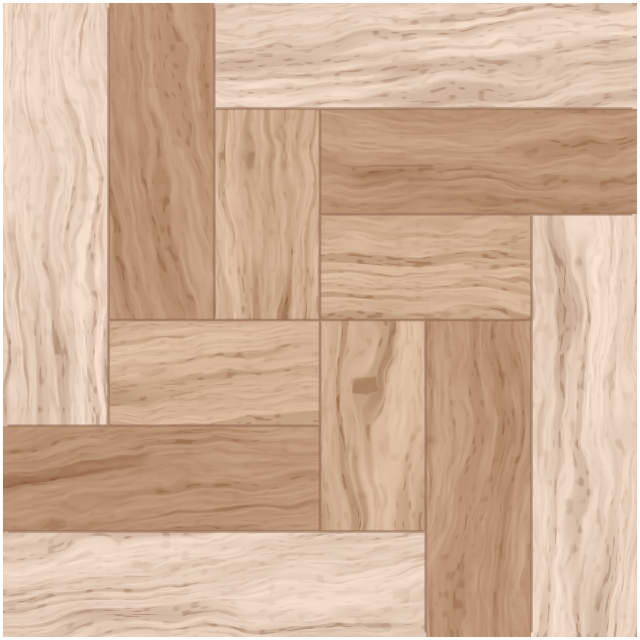
Write a Shadertoy shader that draws this texture.

```glsl
// Pinwheel parquet tile: four arms of pale, dark and mid oak planks turning about the centre.

float hash(vec2 p) {
    vec3 q = fract(p.xyx * vec3(0.1031, 0.1030, 0.0973));
    q += dot(q, q.yzx + 33.33);
    return fract((q.x + q.y) * q.z);
}

float noise(vec2 p) {
    vec2 i = floor(p), f = fract(p);
    f = f * f * (3.0 - 2.0 * f);
    return mix(mix(hash(i), hash(i + vec2(1, 0)), f.x),
               mix(hash(i + vec2(0, 1)), hash(i + vec2(1, 1)), f.x), f.y);
}

float fbm(vec2 p) {
    float sum = 0.0, amp = 0.5;
    for (int i = 0; i < 4; i++) {
        sum += amp * noise(p);
        p = p * 2.03 + 17.1;
        amp *= 0.5;
    }
    return sum;
}

// Wood tone around zero; p.x runs across the plank, p.y along it
float woodTone(vec2 p, float seed, float contrast) {
    vec2 offset = vec2(seed * 13.7, seed * 7.3) + 40.0;
    float slant = (hash(vec2(seed, 5.0)) - 0.3) * 0.16;
    float bend = fbm(p * vec2(1.3, 0.6) + offset);
    float across = p.x + slant * p.y + 0.55 * bend + 0.025 * noise(p * vec2(6.0, 5.0) + offset);

    float broad = noise(vec2(across * 3.0, p.y * 0.3) + offset) - 0.5;
    float rings = smoothstep(0.45, 0.9, noise(vec2(across * 17.0, p.y * 0.6) + offset));
    float fibres = noise(vec2(across * 38.0, p.y * 3.5) + offset) - 0.5;
    float pores = smoothstep(0.58, 0.9, noise(vec2(across * 42.0, p.y * 11.0) + offset + 9.0));
    float streaks = smoothstep(0.8, 0.97, noise(vec2(across * 11.0, p.y * 0.9) + offset + 31.0));

    float lines = 0.24 - rings * (0.6 + 0.4 * fibres) - pores * (0.25 + 0.5 * rings);
    return 0.10 * broad + 0.07 * fibres + contrast * lines - 0.09 * streaks;
}

void mainImage(out vec4 fragColor, in vec2 fragCoord) {
    // Six plank widths per side, centred, inside a thin white margin
    vec2 p = (fragCoord / iResolution.xy - 0.5) * 6.0 / 0.991;
    float pixel = 6.0 / iResolution.y;
    float rim = max(abs(p.x), abs(p.y));
    vec3 color = vec3(1.0);

    // Each quarter turn holds planks four, three and two units long
    vec2 q = p;
    for (int arm = 0; arm < 4; arm++) {
        float plank = clamp(floor(q.x) + 3.0, 0.0, 3.0);
        float low = plank < 0.5 ? -1.0 : 0.0;
        float high = plank > 1.5 ? 2.0 : 3.1;
        if (plank < 2.5 && q.y >= low && q.y < high) {
            vec3 base = plank < 0.5 ? vec3(0.885, 0.785, 0.705)
                      : plank < 1.5 ? vec3(0.730, 0.575, 0.460)
                                    : vec3(0.805, 0.670, 0.555);
            float contrast = plank < 0.5 ? 0.16 : plank < 1.5 ? 0.10 : 0.15;
            float seed = float(arm) * 3.0 + plank + 1.0;
            color = base + vec3(0.88, 1.0, 1.05) * woodTone(q, seed, contrast);

            // Thin brown seam, left off along the outer rim
            float side = min(fract(q.x), 1.0 - fract(q.x));
            float edge = min(side, min(q.y - low, high - q.y));
            float seam = 1.0 - smoothstep(0.003, 0.012 + pixel, edge);
            seam *= 1.0 - smoothstep(2.94, 2.97, rim);
            color = mix(color, vec3(0.58, 0.42, 0.33), 0.65 * seam);
        }
        q = vec2(-q.y, q.x);
    }

    color = mix(color, vec3(1.0), smoothstep(-0.5, 0.5, (rim - 3.0) / pixel));
    fragColor = vec4(clamp(color, 0.0, 1.0), 1.0);
}
```
